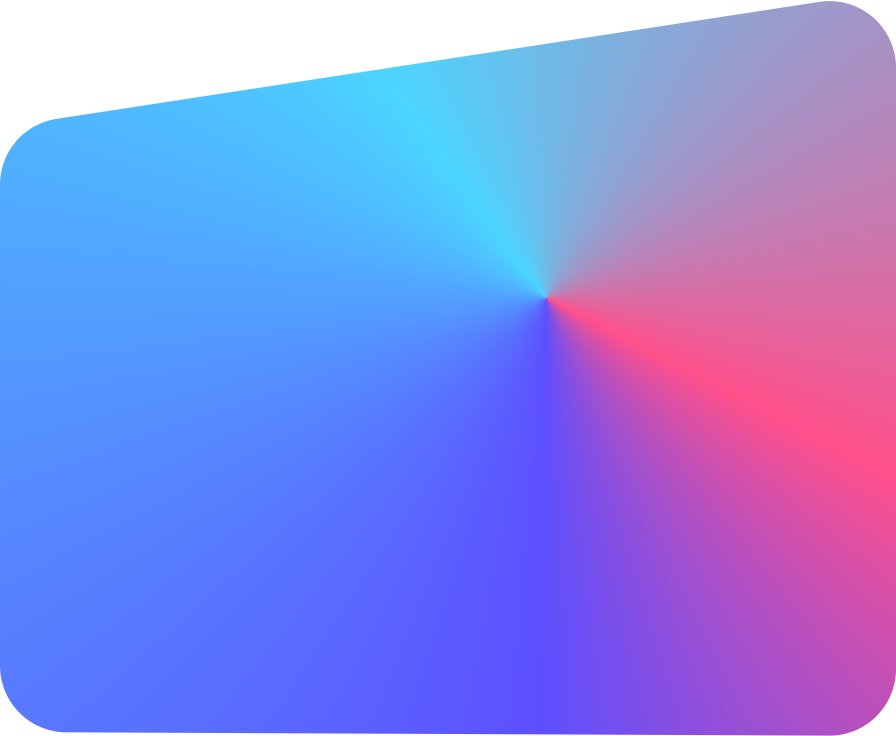
Give the GLSL for this background, as a Shadertoy shader.

```glsl
// A rounded, slant-topped card on white, filled with a three-colour conic gradient.

const float TAU = 6.2831853;
const vec2 CARD_SIZE = vec2(1.219, 1.0);   // canvas extent in canvas heights
const float CORNER_RADIUS = 0.0905;
const vec2 HUB = vec2(0.743, 0.595);       // centre of the conic sweep
const float SWEEP_STRETCH = 1.2;           // the sweep is wider than tall

const vec3 WHITE = vec3(1.0);
const vec3 CYAN = vec3(0.295, 0.835, 1.0);
const vec3 ROSE = vec3(1.0, 0.315, 0.545);
const vec3 VIOLET = vec3(0.365, 0.31, 1.0);

// Directions in which each pure colour leaves the hub
const vec2 CYAN_RAY = vec2(-0.135, 0.187);
const vec2 ROSE_RAY = vec2(0.300, -0.156);
const vec2 VIOLET_RAY = vec2(-0.005, -0.375);

// Angle of a direction within the stretched sweep
float sweepAngle(vec2 dir, float stretch) {
    return atan(dir.y * stretch, dir.x);
}

// Clockwise angle from one ray to another, 0..TAU
float clockwise(vec2 fromRay, vec2 toRay, float stretch) {
    return mod(sweepAngle(fromRay, stretch) - sweepAngle(toRay, stretch), TAU);
}

// Piecewise linear blend around the hub: cyan, rose, violet, cyan
vec3 conicGradient(vec2 dir, float stretch) {
    float turn = clockwise(CYAN_RAY, dir, stretch);
    float roseStop = clockwise(CYAN_RAY, ROSE_RAY, stretch);
    float violetStop = clockwise(CYAN_RAY, VIOLET_RAY, stretch);
    if (turn < roseStop) return mix(CYAN, ROSE, turn / roseStop);
    if (turn < violetStop) {
        return mix(ROSE, VIOLET, (turn - roseStop) / (violetStop - roseStop));
    }
    return mix(VIOLET, CYAN, (turn - violetStop) / (TAU - violetStop));
}

// Signed distance to a convex quad with counter-clockwise corners
float quadDistance(vec2 p, vec2 corners[4]) {
    float nearest = 1e3;
    float side = -1e3;
    for (int i = 0; i < 4; i++) {
        vec2 edge = corners[(i + 1) % 4] - corners[i];
        vec2 rel = p - corners[i];
        float along = clamp(dot(rel, edge) / dot(edge, edge), 0.0, 1.0);
        nearest = min(nearest, length(rel - edge * along));
        side = max(side, dot(rel, normalize(vec2(edge.y, -edge.x))));
    }
    return side > 0.0 ? nearest : -nearest;
}

void mainImage(out vec4 fragColor, in vec2 fragCoord) {
    vec2 p = fragCoord / iResolution.xy * CARD_SIZE;
    float pixel = 1.0 / iResolution.y;

    // Centres of the four corner arcs
    vec2 corners[4] = vec2[4](
        vec2(0.0905, 0.0955), vec2(1.1285, 0.0910),
        vec2(1.1285, 0.9080), vec2(0.0905, 0.7490));

    // Card coverage with a one-pixel soft edge
    float dist = quadDistance(p, corners) - CORNER_RADIUS;
    float coverage = clamp(0.5 - dist / pixel, 0.0, 1.0);

    vec3 card = conicGradient(p - HUB, SWEEP_STRETCH);
    fragColor = vec4(mix(WHITE, card, coverage), 1.0);
}
```
